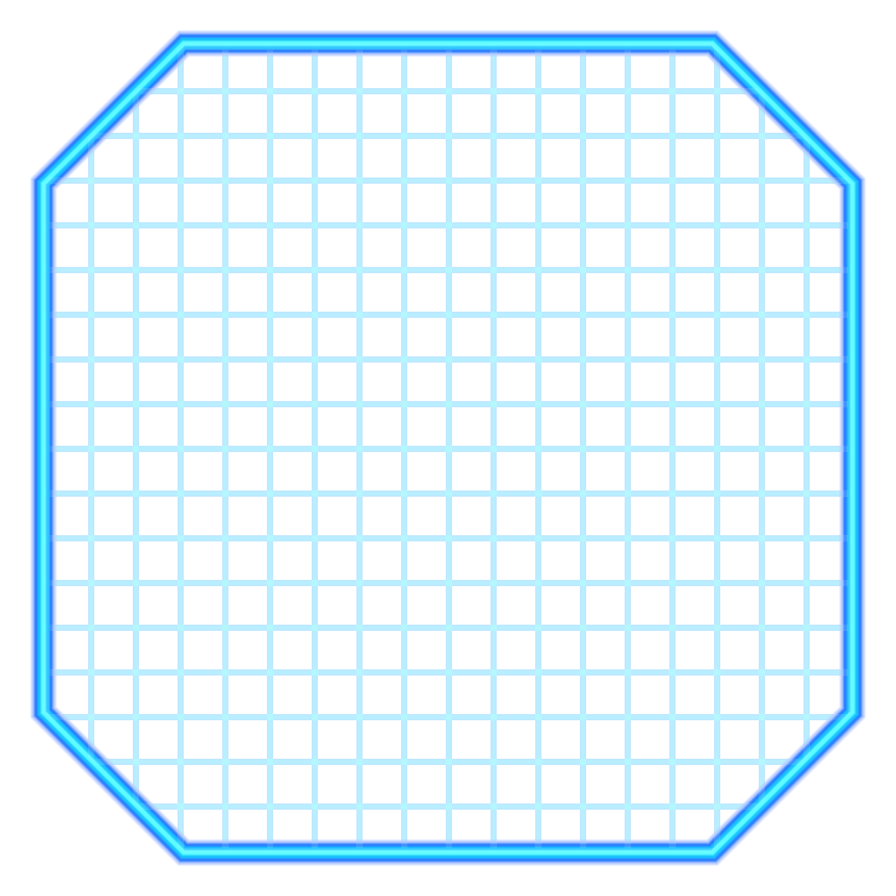
Write a Shadertoy shader that draws this background.

```glsl
// Glowing cyan octagonal frame around a pale blue square grid on white.

const vec3 WHITE = vec3(1.0);
const vec3 GRID_CORE = vec3(0.72, 0.935, 1.0);
const vec3 GRID_RIM = vec3(0.72, 0.89, 1.0);
const vec3 GRID_CROSSING = vec3(0.71, 0.97, 1.0);
const vec3 FRAME_CORE = vec3(0.37, 0.99, 1.0);
const vec3 FRAME_BODY = vec3(0.09, 0.76, 1.0);
const vec3 FRAME_RIM = vec3(0.17, 0.50, 1.0);
const vec3 FRAME_HALO = vec3(0.69, 0.77, 1.0);

// Signed distance to a square whose corners are cut at 45 degrees.
float cutSquare(vec2 p, float halfSize, float diagonalSum) {
    vec2 a = abs(p);
    float sides = max(a.x, a.y) - halfSize;
    float cuts = (a.x + a.y - diagonalSum) * 0.70710678;
    return max(sides, cuts);
}

// Distance to the nearest grid line along each axis.
vec2 gridDistance(vec2 p, float spacing) {
    return abs(fract(p / spacing + 0.5) - 0.5) * spacing;
}

// Soft coverage of a line from the distance to its axis.
vec2 lineCoverage(vec2 dist, float halfWidth, float softness) {
    return 1.0 - smoothstep(halfWidth - softness, halfWidth + softness, dist);
}

vec3 gridColor(vec2 p, float spacing, float halfWidth, float softness) {
    vec2 dist = gridDistance(p, spacing);
    vec2 cover = lineCoverage(dist, halfWidth, softness);
    float rim = smoothstep(0.0012, halfWidth, min(dist.x, dist.y));
    vec3 ink = mix(GRID_CORE, GRID_RIM, rim);
    ink = mix(ink, GRID_CROSSING, cover.x * cover.y);
    return mix(WHITE, ink, max(cover.x, cover.y));
}

// Neon cross-section: bright core, saturated rim, fading halo.
vec3 frameColor(float dist, vec3 backdrop) {
    vec3 color = mix(FRAME_CORE, FRAME_BODY, smoothstep(0.0012, 0.0046, dist));
    color = mix(color, FRAME_RIM, smoothstep(0.0050, 0.0080, dist));
    color = mix(color, FRAME_HALO, smoothstep(0.0085, 0.0120, dist));
    return mix(color, backdrop, smoothstep(0.0110, 0.0160, dist));
}

void mainImage(out vec4 fragColor, in vec2 fragCoord) {
    float canvas = min(iResolution.x, iResolution.y);
    vec2 p = (fragCoord - 0.5 * iResolution.xy) / canvas;
    float softness = max(0.0009, 0.75 / canvas);

    // Grid, kept inside the frame
    float frame = cutSquare(p, 0.4515, 0.7465);
    vec3 grid = gridColor(p - vec2(0.001, -0.001), 0.0499, 0.0034, softness);
    float inside = 1.0 - smoothstep(-softness, softness, frame);
    vec3 color = mix(WHITE, grid, inside);

    // Frame, with a trace of the grid showing through its inner half
    vec3 neon = frameColor(abs(frame), color);
    float showThrough = 0.15 * inside * smoothstep(0.0, 0.2, 1.0 - grid.r);
    color = mix(neon, color, showThrough);

    fragColor = vec4(color, 1.0);
}
```
